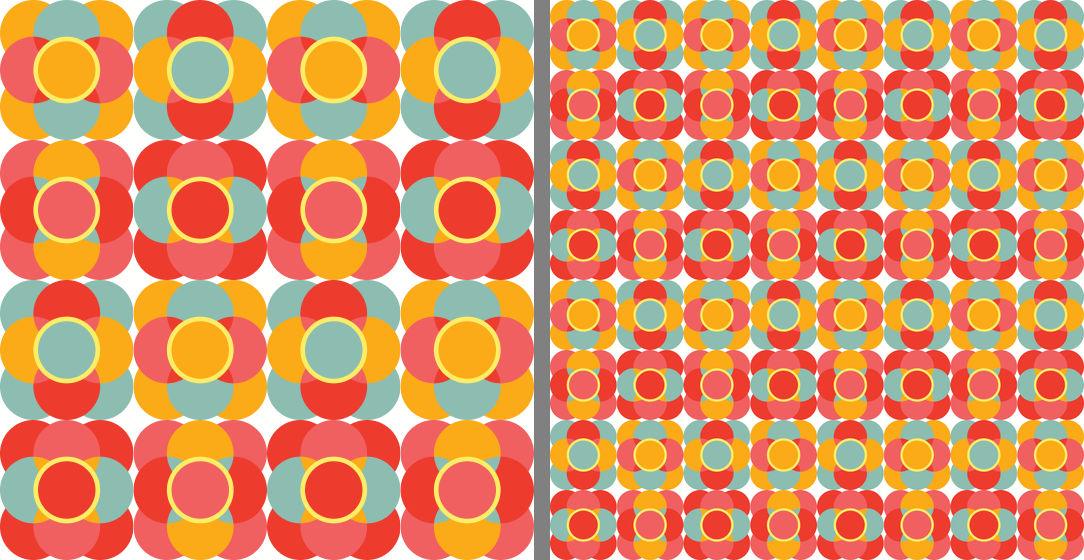
Left, the tile; right, the same tile 2 across and 2 down.
Reproduce this pattern procedurally as a WebGL 2 fragment shader.

```glsl
#version 300 es
precision highp float;
// Retro flowers of overlapping discs with ringed centres, 4 by 4, in four rotating colourings.

uniform vec2 u_resolution;
out vec4 fragColor;

const float REPEATS = 4.0;
const vec2 CELL = vec2(4.0, 4.197);   // cell size, in disc radii
const float RING_INNER = 0.861;       // inner radius of the centre ring

const vec3 WHITE  = vec3(1.0, 1.0, 0.995);
const vec3 YELLOW = vec3(0.985, 0.93, 0.40);
const vec3 ORANGE = vec3(0.98, 0.67, 0.09);
const vec3 TEAL   = vec3(0.55, 0.74, 0.69);
const vec3 RED    = vec3(0.93, 0.23, 0.18);
const vec3 PINK   = vec3(0.94, 0.375, 0.375);

// Four-colour cycle; the index wraps.
vec3 cycleColor(int i) {
  i &= 3;
  return i == 0 ? ORANGE : i == 1 ? TEAL : i == 2 ? RED : PINK;
}

// Smooth coverage of a disc.
float disc(vec2 p, vec2 center, float radius, float pixel) {
  return clamp(0.5 + (radius - length(p - center)) / pixel, 0.0, 1.0);
}

// Colouring of a cell: rows use alternate colour pairs, swapped every two rows.
int cellPhase(ivec2 cell) {
  int rowFromTop = int(REPEATS) - 1 - cell.y;
  int swap = (cell.x + rowFromTop / 2) & 1;
  return (rowFromTop & 1) == 0 ? swap : 3 - swap;
}

// One flower, centred on the origin and mirrored in both axes.
vec3 flower(vec2 p, int phase, float pixel) {
  vec2 q = abs(p);
  vec2 reach = 0.5 * CELL - 1.0;

  float corner   = disc(q, reach, 1.0, pixel);
  float vertical = disc(q, vec2(0.0, reach.y), 1.0, pixel);
  float side     = disc(q, vec2(reach.x, 0.0), 1.0, pixel);

  // Petals: the lens where side and vertical discs cross has its own colour.
  vec3 color = mix(WHITE, cycleColor(phase), corner);
  color = mix(color, cycleColor(phase + 1), vertical);
  vec3 sideColor = mix(cycleColor(phase + 3), cycleColor(phase + 2), vertical);
  color = mix(color, sideColor, side);

  // Ringed centre.
  color = mix(color, YELLOW, disc(q, vec2(0.0), 1.0, pixel));
  return mix(color, cycleColor(phase), disc(q, vec2(0.0), RING_INNER, pixel));
}

void main() {
  vec2 grid = gl_FragCoord.xy / u_resolution * REPEATS;
  vec2 local = (fract(grid) - 0.5) * CELL;
  float pixel = REPEATS * CELL.x / u_resolution.x;
  fragColor = vec4(flower(local, cellPhase(ivec2(floor(grid))), pixel), 1.0);
}
```
